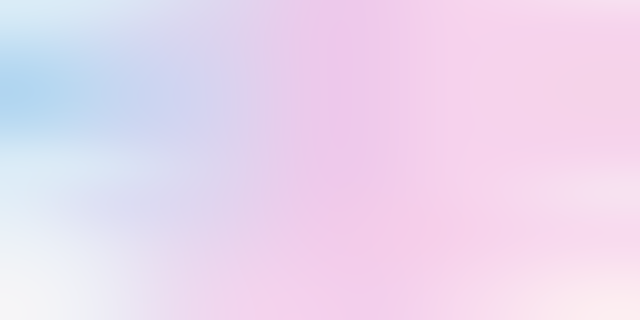
Give the GLSL for this background, as a Shadertoy shader.

```glsl
#define SKY_BLUE   vec3(0.68, 0.83, 0.94)
#define PALE_BLUE  vec3(0.86, 0.93, 0.97)
#define PERIWINKLE vec3(0.82, 0.83, 0.95)
#define LILAC      vec3(0.875, 0.825, 0.93)
#define ORCHID     vec3(0.932, 0.785, 0.92)
#define PINK       vec3(0.967, 0.825, 0.93)
#define ROSE       vec3(0.965, 0.80, 0.91)
#define BLUSH      vec3(0.97, 0.90, 0.945)
#define PEACH      vec3(0.96, 0.83, 0.91)
#define CREAM      vec3(0.99, 0.94, 0.945)
#define MIST       vec3(0.965, 0.96, 0.97)

// Blends a soft elliptical glow over the given colour.
vec3 addGlow(vec3 base, vec2 uv, vec2 center, vec2 radius, vec3 tint, float strength) {
    vec2 d = (uv - center) / radius;
    return mix(base, tint, strength * exp(-dot(d, d)));
}

// Horizontal sweep from pale blue through orchid to pink.
vec3 horizontalSweep(float x) {
    vec3 color = mix(PALE_BLUE, LILAC, smoothstep(0.0, 0.36, x));
    color = mix(color, ORCHID, smoothstep(0.31, 0.53, x));
    return mix(color, PINK, smoothstep(0.53, 0.74, x));
}

void mainImage(out vec4 fragColor, in vec2 fragCoord) {
    vec2 uv = fragCoord / iResolution.xy;
    vec3 color = horizontalSweep(uv.x);

    // Cool glows on the left
    color = addGlow(color, uv, vec2(0.24, 0.68), vec2(0.13, 0.22), PERIWINKLE, 0.75);
    color = addGlow(color, uv, vec2(0.00, 0.71), vec2(0.20, 0.20), SKY_BLUE, 0.95);
    color = addGlow(color, uv, vec2(0.04, 1.03), vec2(0.25, 0.10), PALE_BLUE, 0.85);
    color = addGlow(color, uv, vec2(0.08, 0.47), vec2(0.18, 0.08), PALE_BLUE, 0.65);
    color = addGlow(color, uv, vec2(0.19, 0.34), vec2(0.13, 0.10), PERIWINKLE, 0.55);

    // Warm glows through the middle and right
    color = addGlow(color, uv, vec2(0.43, 0.00), vec2(0.20, 0.28), PINK, 0.85);
    color = addGlow(color, uv, vec2(0.65, 0.27), vec2(0.14, 0.15), ROSE, 0.65);
    color = addGlow(color, uv, vec2(0.96, 0.72), vec2(0.16, 0.16), PEACH, 0.85);

    // Pale light along the outer edges
    color = addGlow(color, uv, vec2(1.00, 1.03), vec2(0.20, 0.08), BLUSH, 0.85);
    color = addGlow(color, uv, vec2(0.99, 0.40), vec2(0.18, 0.10), BLUSH, 0.80);
    color = addGlow(color, uv, vec2(0.97, 0.00), vec2(0.22, 0.22), CREAM, 0.95);
    color = addGlow(color, uv, vec2(0.00, 0.02), vec2(0.23, 0.33), MIST, 1.0);

    fragColor = vec4(color, 1.0);
}
```
